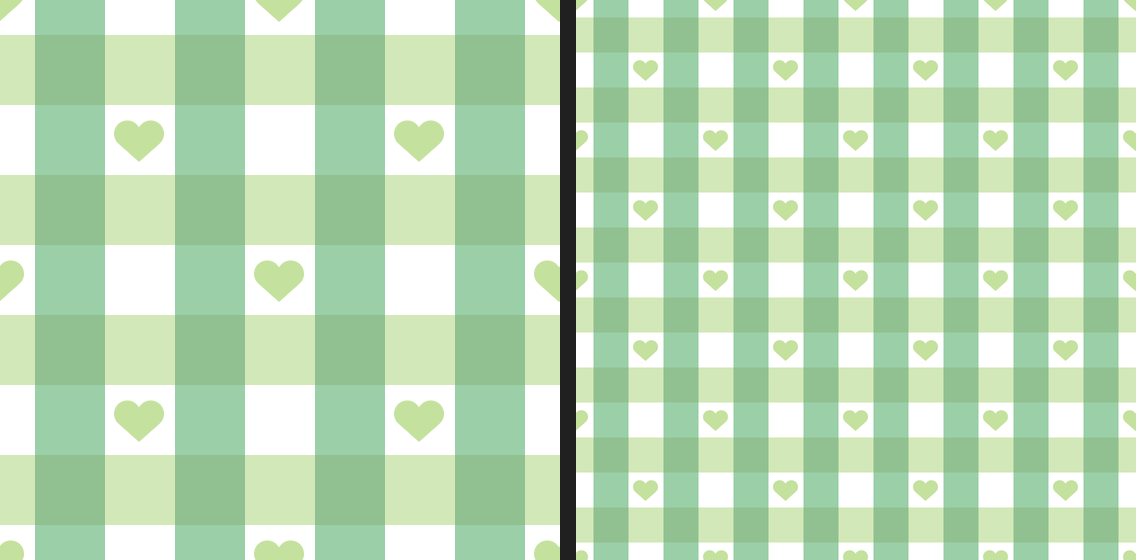
Left: one tile. Right: repeated 2 by 2.
Reproduce this pattern procedurally as a Shadertoy shader.

```glsl
// Gingham cloth with hearts: translucent-looking green bands cross on white,
// and every second white square, in checkerboard order, carries a small heart.
// Bands and hearts are distance functions in cell units, repeated with fract.

#define REPEATS 4.0                        // cells across and down, even to tile
#define BAND_WIDTH 0.5                     // share of a cell
#define LOBE_CENTER vec2(0.0835, 0.0445)   // right lobe of the heart
#define LOBE_RADIUS 0.095
#define HEART_TIP vec2(0.0, -0.157)
#define HEART_SHIFT vec2(-0.007, 0.0)
#define GROUND vec3(1.0)
#define COLUMN_GREEN vec3(0.605, 0.813, 0.653)
#define ROW_GREEN vec3(0.825, 0.910, 0.720)
#define CROSSING_GREEN vec3(0.567, 0.757, 0.570)
#define HEART_GREEN vec3(0.770, 0.883, 0.620)

// Coverage of a shape from its signed distance
float coverage(float dist, float pixel) {
    return clamp(0.5 - dist / pixel, 0.0, 1.0);
}

// Distance to the band centred between two cell centres
float bandDistance(float x) {
    return abs(fract(x) - 0.5) - 0.5 * BAND_WIDTH;
}

// Two round lobes, joined to the tip by straight tangent sides
float heartDistance(vec2 p) {
    p.x = abs(p.x);
    vec2 axis = LOBE_CENTER - HEART_TIP;
    float angle = atan(axis.x, axis.y) + asin(LOBE_RADIUS / length(axis));
    vec2 along = vec2(sin(angle), cos(angle));
    vec2 outward = vec2(along.y, -along.x);

    vec2 q = p - LOBE_CENTER;
    float lobe = length(q) - LOBE_RADIUS;
    float side = dot(q, outward) - LOBE_RADIUS;
    float wedge = max(side, max(dot(q, along), q.y));
    return min(lobe, wedge);
}

void mainImage(out vec4 fragColor, in vec2 fragCoord) {
    vec2 grid = REPEATS * fragCoord / iResolution.xy;
    float pixel = REPEATS / min(iResolution.x, iResolution.y);

    // Crossing bands
    float column = coverage(bandDistance(grid.x), pixel);
    float row = coverage(bandDistance(grid.y), pixel);
    vec3 color = mix(mix(GROUND, COLUMN_GREEN, column),
                     mix(ROW_GREEN, CROSSING_GREEN, column), row);

    // Hearts on alternate white squares
    vec2 cell = floor(grid + 0.5);
    float hasHeart = 1.0 - mod(cell.x + cell.y, 2.0);
    float heart = coverage(heartDistance(grid - cell - HEART_SHIFT), pixel);
    color = mix(color, HEART_GREEN, heart * hasHeart);

    fragColor = vec4(color, 1.0);
}
```
